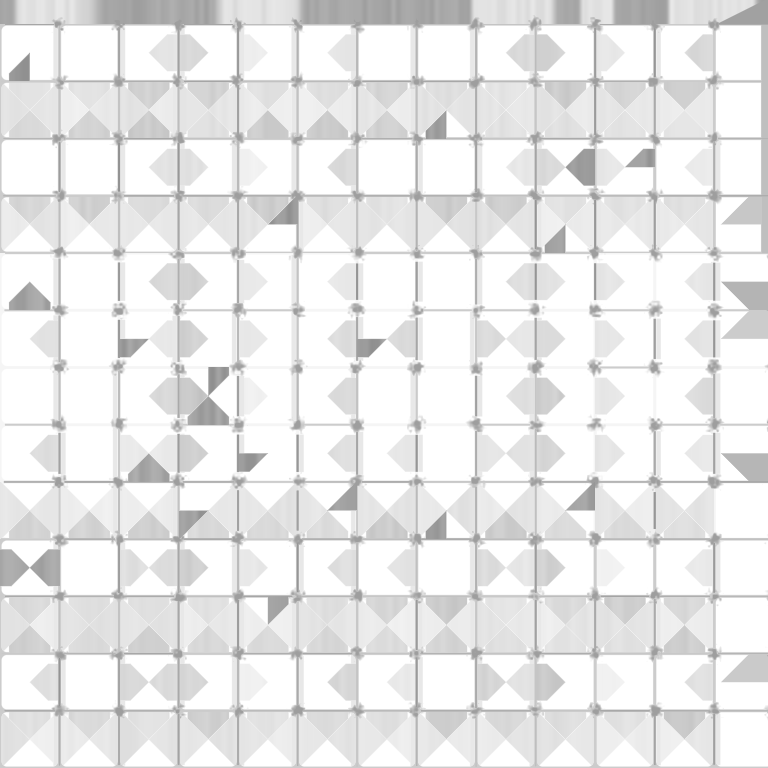
This pattern is drawn by a three.js fragment shader. Its source:

```glsl
// Pale grid of rounded tiles cut by their diagonals into grey wedges, with a
// streaked strip on top and a patchy last column. Each tile, line and crossing
// takes its tone from its row, its column and a hash; ink is darkness on white.
varying vec2 vUv;

float hash(vec2 p) {
  vec3 q = fract(p.xyx * 0.1031);
  q += dot(q, q.yzx + 33.33);
  return fract((q.x + q.y) * q.z);
}

float noise(vec2 p) {
  vec2 i = floor(p), f = fract(p);
  f *= f * (3.0 - 2.0 * f);
  return mix(mix(hash(i), hash(i + vec2(1, 0)), f.x),
             mix(hash(i + vec2(0, 1)), hash(i + vec2(1, 1)), f.x), f.y);
}

// Smooth coverage of the inside of a signed distance.
float fill(float d) { return 1.0 - smoothstep(-0.001, 0.001, d); }

float roundBox(vec2 p, vec2 halfSize, float r) {
  vec2 q = abs(p) - halfSize + r;
  return length(max(q, 0.0)) + min(max(q.x, q.y), 0.0) - r;
}

bool isDense(float row) {
  return (row < 5.0 && mod(row, 2.0) < 0.5) || row == 9.0 || row == 11.0;
}

// Ink of one wedge; sides run right, up, left, down.
float wedgeTone(vec2 cell, float side) {
  float i = cell.x, j = cell.y, tone = 0.0;
  bool odd = mod(j, 2.0) > 0.5;
  if (isDense(j)) {
    tone = 0.09;
    if (side == 1.0) tone = j == 4.0 ? 0.0 : 0.16;
    if (side == 3.0) tone = j == 0.0 || j == 9.0 ? 0.0 : 0.16;
  } else if (side == 0.0) {
    tone = mod(i, 3.0) == 2.0 || (odd && mod(i, 6.0) == 0.0) ? 0.12 : 0.0;
  } else if (side == 2.0) {
    float c = mod(i, 6.0);
    tone = c == 3.0 ? 0.17 : c == 4.0 ? 0.08 : odd && c == 2.0 ? 0.13 : 0.0;
  }
  return tone * mix(0.65, 1.3, hash(cell * 4.0 + side));
}

float wedges(vec2 p, vec2 cell) {
  float ink = 0.0;
  bool marked = hash(cell + 61.0) > 0.87;
  float markedAxis = step(0.5, hash(cell + 17.0));
  for (int s = 0; s < 4; s++) {
    float side = float(s), axis = mod(side, 2.0);
    float facing = side < 1.5 ? 1.0 : -1.0;
    vec2 q = (axis < 0.5 ? p : p.yx) * facing;
    float limit = axis > 0.5 ? 0.027 : isDense(cell.y) ? 0.04 : 0.024;
    float d = max((abs(q.y) - q.x) * 0.707, abs(q.y) - limit);
    float tone = wedgeTone(cell, side);
    float pick = hash(cell * 3.0 + side + 29.0);
    // Rare dark wedges, some of them cut in half.
    if (marked && axis == markedAxis && pick > 0.35) {
      tone = mix(0.29, 0.4, pick);
      if (pick > 0.8) d = max(d, -q.y);
    }
    ink = max(ink, tone * fill(d));
  }
  return ink * mix(0.88, 1.12, noise(vec2(vUv.x * 130.0, cell.y)));
}

// Broken grid lines, with a pale band beside the upright ones.
float gridLines(vec2 p, vec2 cell, vec2 corner, vec2 offset) {
  bool calm = cell.y > 3.5 && cell.y < 8.5;
  float h = hash(vec2(corner.x, cell.y) + 7.0);
  float reach = 0.037 - (calm ? 0.014 : 0.005) * h;
  float shown = corner.x < 0.5 || (corner.x > 9.5 && h < 0.5) ? 0.0 : 1.0;
  float upright = fill(abs(offset.x) - 0.0016) * mix(0.2, 0.43, h);
  float band = fill(abs(offset.x - (h > 0.5 ? 0.005 : -0.005)) - 0.003) * 0.09;
  float ink = max(upright, band) * fill(abs(p.y) - reach) * shown;

  float g = hash(vec2(cell.x, corner.y) + 43.0);
  float strength = corner.y > 5.5 && corner.y < 9.5 ? 0.2 * step(0.6, g)
                                                     : mix(0.2, 0.36, g);
  float level = fill(abs(offset.y) - 0.0014) * fill(abs(p.x) - 0.038 + 0.006 * g);
  return max(ink, level * strength * step(0.5, corner.y));
}

void main() {
  vec2 pitch = vec2(0.0775, 0.0745);
  vec2 cell = floor(vUv / pitch);
  vec2 p = vUv - (cell + 0.5) * pitch;
  vec2 corner = floor(vUv / pitch + 0.5);
  vec2 offset = vUv - corner * pitch;

  // Tiles and the gutters round them
  float ink = cell.x < 12.0 ? wedges(p, cell) : 0.0;
  float gutter = 1.0 - fill(roundBox(p, vec2(0.0367, 0.0354), 0.007));
  ink = max(ink, gutter * (cell.y > 3.5 && cell.y < 8.5 ? 0.04 : 0.2));

  // Chamfered patches in the last column
  if (cell.x > 11.5) {
    float h = hash(vec2(cell.y, 5.0));
    float chamfer = max(-p.y * (h > 0.75 ? -1.0 : 1.0), abs(p.y) - p.x - 0.03);
    ink = max(ink, fill(chamfer) * step(0.45, h) * mix(0.1, 0.32, h));
    if (cell.y > 8.5) ink = max(ink, fill(0.991 - vUv.x) * 0.25);
  }

  // Streaked strip along the top
  if (cell.y > 12.5) {
    float bars = smoothstep(0.35, 0.6, noise(vec2(vUv.x * 27.0, 3.0)));
    ink = mix(0.09, 0.32, bars) + 0.06 * noise(vec2(vUv.x * 160.0, 9.0));
    ink = mix(ink, 0.37, fill((0.93 - vUv.x) * 0.5 + vUv.y - 0.967));
  } else {
    ink = max(ink, gridLines(p, cell, corner, offset));
  }

  // Ragged smudges on the crossings
  float ragged = length(offset) + (noise(vUv * 260.0) - 0.5) * 0.009;
  float smudge = 1.0 - smoothstep(0.002, 0.012, ragged);
  ink = max(ink, smudge * 0.38 * step(0.5, corner.x) * step(0.5, corner.y));

  gl_FragColor = vec4(vec3(1.0 - ink), 1.0);
}
```
